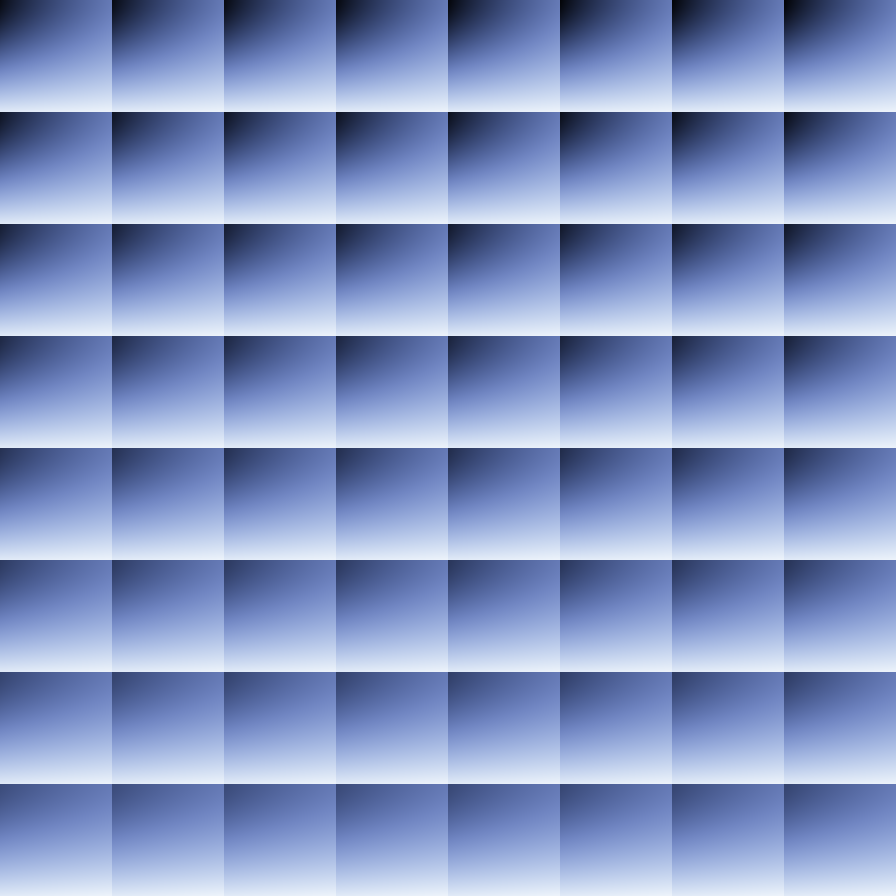
Write a Shadertoy shader that draws this pattern.

```glsl
// An eight by eight grid of blue gradient tiles whose dark corners lift toward the bottom rows.

// Maps a tone from 0 to 1 onto a black, slate blue, pale blue, white ramp
vec3 blueRamp(float tone) {
    float greenPower = 1.38 - 0.24 * tone;
    float bluePower = 2.46 - 1.9 * max(tone - 0.44, 0.0);
    return 1.0 - pow(vec3(1.0 - tone), vec3(1.0, greenPower, bluePower));
}

vec3 tileColor(vec2 uv) {
    vec2 grid = vec2(uv.x, 1.0 - uv.y) * 8.0;
    vec2 cell = floor(grid);
    vec2 local = fract(grid);

    // Corner tone rises row by row and falls slightly from left to right
    float corner = clamp(0.03 + 0.029 * cell.y - 0.004 * cell.x, 0.0, 1.0);

    // Upper edge brightens to the right, then the tile fades to white below
    float upper = mix(corner, 0.40, pow(local.x, 0.9));
    float lower = mix(0.88, 0.93, local.x);
    return blueRamp(mix(upper, lower, pow(local.y, 1.6)));
}

void mainImage(out vec4 fragColor, in vec2 fragCoord) {
    // Four samples per pixel smooth the tile borders at any size
    vec3 color = vec3(0.0);
    for (int i = 0; i < 4; i++) {
        vec2 offset = vec2(i % 2, i / 2) * 0.5 - 0.25;
        color += tileColor((fragCoord + offset) / iResolution.xy);
    }
    fragColor = vec4(color / 4.0, 1.0);
}
```
